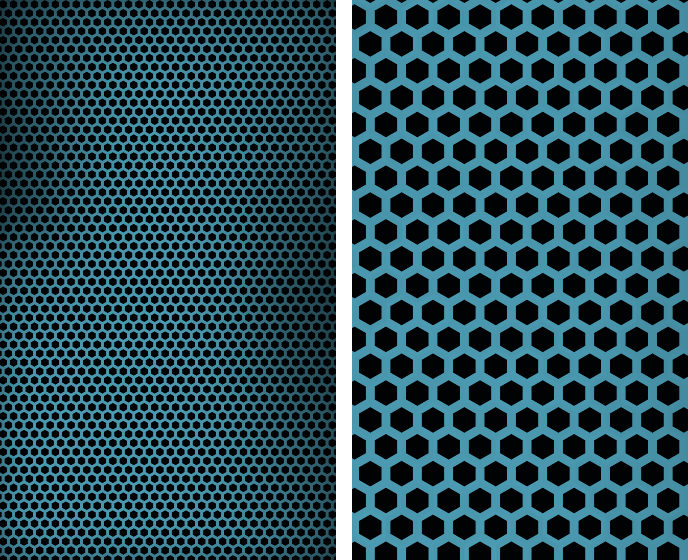
Left, the full canvas; right, a detail of the centre.
A WebGL 2 fragment shader for this pattern:

```glsl
#version 300 es
precision highp float;
// Perforated teal metal sheet: a staggered lattice of black hexagonal holes.
// Each hole is a hexagon distance in its lattice cell; the metal is shaded by
// broad soft shadows and a slight change of tone per cell.

#define COLUMNS 32.15                   // holes across the canvas
#define ROWS 62.55                      // hole rows over the canvas height
#define HOLE_SIZE 0.715                 // hole width relative to the pitch
#define LATTICE_PHASE vec2(0.30, 0.42)  // first hole from top left, in pitches
#define METAL_COLOR vec3(0.292, 0.60, 0.69)
#define HOLE_COLOR vec3(0.0, 0.008, 0.01)
#define EDGE_SOFTNESS 0.5               // half width of the hole edge in pixels
#define CELL_VARIATION 0.03
#define BORDER_DIM 0.22

uniform vec2 u_resolution;
out vec4 fragColor;

const vec2 LATTICE = vec2(1.0, 1.7320508);

float hash(vec2 p) {
    vec3 h = fract(vec3(p.xyx) * 0.1031);
    h += dot(h, h.yzx + 33.33);
    return fract((h.x + h.y) * h.z);
}

// Offset from the nearest centre of the two interleaved rectangular lattices.
vec2 nearestCell(vec2 p) {
    vec2 a = mod(p + 0.5 * LATTICE, LATTICE) - 0.5 * LATTICE;
    vec2 b = mod(p, LATTICE) - 0.5 * LATTICE;
    return dot(a, a) < dot(b, b) ? a : b;
}

// Hexagon metric with vertical sides; 0.5 is the border of a full cell.
float hexRadius(vec2 p) {
    p = abs(p);
    return max(p.x, dot(p, vec2(0.5, 0.8660254)));
}

float softSpot(vec2 uv, vec2 centre, vec2 radius) {
    vec2 d = (uv - centre) / radius;
    return exp(-dot(d, d));
}

// Broad light over the sheet, brightest along the middle.
float sheetLight(vec2 uv) {
    float light = 1.0;
    light -= 0.36 * softSpot(uv, vec2(0.04, 0.82), vec2(0.22, 0.26));
    light -= 0.20 * softSpot(uv, vec2(0.06, 0.64), vec2(0.17, 0.12));
    light -= 0.38 * softSpot(uv, vec2(0.92, 0.42), vec2(0.20, 0.26));
    light -= 0.26 * softSpot(uv, vec2(1.00, 0.78), vec2(0.28, 0.30));
    light -= 0.22 * softSpot(uv, vec2(1.00, 0.08), vec2(0.24, 0.20));
    light -= 0.12 * softSpot(uv, vec2(0.50, 1.00), vec2(0.70, 0.12));
    vec2 border = min(uv, 1.0 - uv);
    light -= BORDER_DIM * exp(-border.x / 0.04);
    light -= BORDER_DIM * exp(-border.y / 0.03);
    return clamp(light, 0.25, 1.0);
}

void main() {
    vec2 uv = gl_FragCoord.xy / u_resolution;

    // Lattice coordinates in hole pitches, measured from the top left.
    vec2 pitches = vec2(COLUMNS, ROWS * 0.5 * LATTICE.y);
    vec2 p = vec2(uv.x, 1.0 - uv.y) * pitches - LATTICE_PHASE;
    float pixel = pitches.y / u_resolution.y;

    // Hole mask with a smoothed edge.
    vec2 local = nearestCell(p);
    float edge = hexRadius(local) - 0.5 * HOLE_SIZE;
    float softness = EDGE_SOFTNESS * pixel;
    float metalMask = smoothstep(-softness, softness, edge);

    // Metal tone: sheet light and cell variation.
    vec2 cell = floor((p - local) / (0.5 * LATTICE) + 0.5);
    float variation = 1.0 + CELL_VARIATION * (hash(cell + 64.0) - 0.5);
    vec3 metal = METAL_COLOR * sheetLight(uv) * variation;

    fragColor = vec4(mix(HOLE_COLOR, metal, metalMask), 1.0);
}
```
